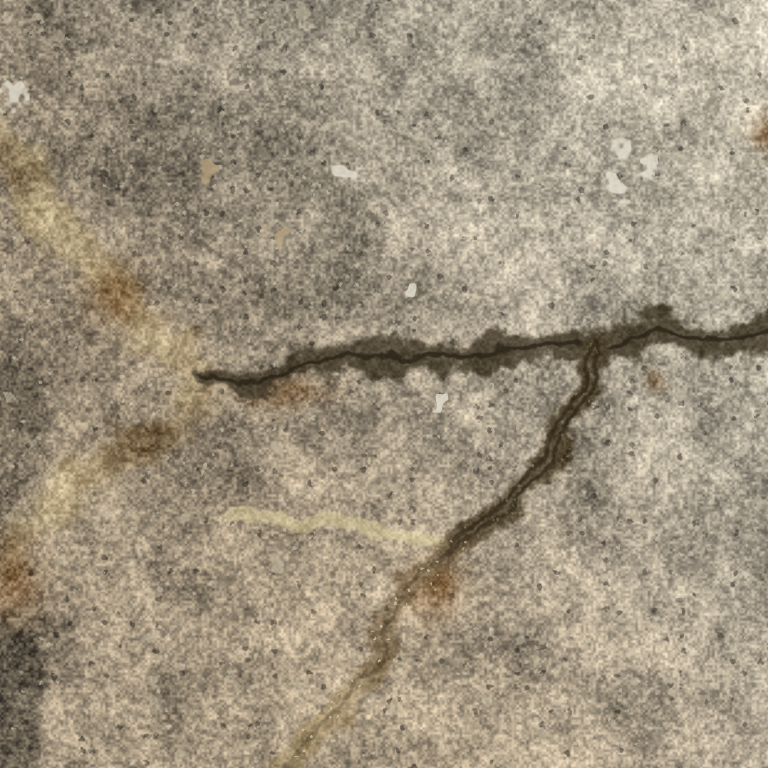
Write a Shadertoy shader that draws this texture.

```glsl
float hash(vec2 p) {
    vec3 q = fract(vec3(p.xyx) * 0.1031);
    q += dot(q, q.yzx + 33.33);
    return fract((q.x + q.y) * q.z);
}

float noise(vec2 p) {
    vec2 i = floor(p), f = fract(p);
    f = f * f * (3.0 - 2.0 * f);
    return mix(mix(hash(i), hash(i + vec2(1, 0)), f.x),
               mix(hash(i + vec2(0, 1)), hash(i + vec2(1, 1)), f.x), f.y);
}

float fbm(vec2 p) {
    float sum = 0.0, amp = 0.5;
    for (int i = 0; i < 5; i++) {
        sum += amp * noise(p);
        p = mat2(1.6, 1.2, -1.2, 1.6) * p + 17.3;
        amp *= 0.5;
    }
    return sum / 0.97;
}

float blob(vec2 p, vec2 centre, vec2 radius) {
    vec2 q = (p - centre) / radius;
    return exp(-dot(q, q));
}

float segment(vec2 p, vec2 a, vec2 b) {
    vec2 ab = b - a;
    return length(p - a - ab * clamp(dot(p - a, ab) / dot(ab, ab), 0.0, 1.0));
}

float polyline(vec2 p, vec2 path[11]) {
    float d = 9.0;
    for (int i = 0; i < 10; i++) d = min(d, segment(p, path[i], path[i + 1]));
    return d;
}

// Randomly placed chips, one per grid cell
float chips(vec2 p, float scale, float density) {
    vec2 cell = floor(p * scale);
    float id = hash(cell + scale);
    vec2 centre = 0.3 + 0.4 * vec2(hash(cell + 7.1), hash(cell + 19.7));
    float d = length(fract(p * scale) - centre) + 0.3 * (noise(p * scale * 5.0) - 0.5);
    return step(id, density) * (1.0 - smoothstep(0.1, 0.28, d));
}

void mainImage(out vec4 fragColor, in vec2 fragCoord) {
    vec2 p = fragCoord / iResolution.xy;
    vec2 wobble = vec2(fbm(p * 28.0), fbm(p * 28.0 + 40.0)) - 0.5;
    vec2 q = p + 0.03 * wobble;
    float rough = fbm(p * 35.0 + 9.0);
    float patches = fbm(p * 13.0 + 3.0);

    // Broad light and shade
    float light = 0.575 + 0.17 * blob(p, vec2(1.0, 0.95), vec2(0.42, 0.5))
        + 0.07 * blob(p, vec2(0.85, 0.12), vec2(0.4, 0.3))
        + 0.03 * blob(p, vec2(0.3, 0.15), vec2(0.25))
        - 0.07 * blob(p, vec2(0.19, 0.78), vec2(0.16, 0.14))
        - 0.08 * blob(q, vec2(0.28, 0.41), vec2(0.12, 0.07))
        - 0.06 * blob(p, vec2(0.0, 0.75), vec2(0.12, 0.3));
    float leftBand = (1.0 - smoothstep(0.045, 0.07, q.x)) * (1.0 - smoothstep(0.46, 0.58, q.y));
    light -= leftBand * (0.08 + 0.17 * blob(p, vec2(0.02, 0.08), vec2(0.2, 0.14))
        + 0.13 * blob(p, vec2(0.0, 0.48), vec2(0.2, 0.09)));

    // Concrete grain
    float grain = 0.3 * (patches - 0.5) + 0.24 * (rough - 0.5)
        + 0.2 * (noise(p * 150.0) - 0.5) + 0.23 * (noise(p * 310.0 + 5.0) - 0.5);
    float cool = smoothstep(0.3, 0.9, p.x * 0.6 + p.y * 0.5);
    vec3 col = (light + grain) * mix(vec3(1.06, 0.965, 0.82), vec3(1.02, 0.975, 0.88), cool);

    // Pits and pale chips
    col *= 1.0 - 0.35 * chips(p + 0.37, 60.0, 0.12);
    col = mix(col, vec3(0.77, 0.73, 0.63), 0.5 * chips(q, 32.0, 0.1));
    col = mix(col, vec3(0.82, 0.79, 0.71), 0.55 * chips(p, 85.0, 0.1 + 0.12 * cool));

    // Tan veins on the left
    float vein = polyline(q, vec2[11](vec2(-0.01, 0.84), vec2(0.05, 0.735), vec2(0.117, 0.655),
        vec2(0.17, 0.59), vec2(0.24, 0.54), vec2(0.26, 0.49), vec2(0.225, 0.45),
        vec2(0.17, 0.42), vec2(0.10, 0.375), vec2(0.05, 0.32), vec2(0.02, 0.29)));
    float veinMask = 1.0 - smoothstep(0.008, 0.042, vein + 0.05 * (rough - 0.5));
    vec3 veinColor = mix(vec3(0.46, 0.36, 0.23), vec3(0.73, 0.65, 0.48), smoothstep(0.35, 0.65, patches));
    col = mix(col, veinColor + grain * 0.7, 0.6 * veinMask);
    float pale = blob(q, vec2(0.055, 0.725), vec2(0.022, 0.035)) + blob(q, vec2(0.1, 0.375), vec2(0.035, 0.025));
    col = mix(col, vec3(0.76, 0.69, 0.53) + grain, 0.5 * min(pale, 1.0));

    // Rust stains
    float rust = 0.75 * blob(q, vec2(0.565, 0.235), vec2(0.035, 0.04))
        + 0.7 * blob(q, vec2(0.02, 0.24), vec2(0.035, 0.045))
        + 0.8 * blob(q, vec2(1.0, 0.825), vec2(0.018, 0.02))
        + 0.5 * blob(q, vec2(0.15, 0.61), vec2(0.035, 0.04))
        + 0.55 * blob(q, vec2(0.37, 0.487), vec2(0.055, 0.018))
        + 0.5 * blob(q, vec2(0.85, 0.503), vec2(0.014));
    col = mix(col, vec3(0.5, 0.36, 0.21) + grain, min(rust, 0.85));

    // Pale painted strip
    float strip = min(segment(q, vec2(0.295, 0.327), vec2(0.43, 0.318)),
                      segment(q, vec2(0.43, 0.318), vec2(0.575, 0.3)));
    float stripMask = 1.0 - smoothstep(0.006, 0.011, strip + 0.012 * (rough - 0.5));
    col = mix(col, vec3(0.78, 0.73, 0.57) + grain * 0.5, 0.85 * stripMask);

    // Horizontal crack with its damp margin
    float crack = polyline(q, vec2[11](vec2(0.26, 0.505), vec2(0.34, 0.503), vec2(0.39, 0.523),
        vec2(0.455, 0.54), vec2(0.52, 0.529), vec2(0.59, 0.538), vec2(0.68, 0.553),
        vec2(0.78, 0.548), vec2(0.86, 0.572), vec2(0.93, 0.552), vec2(1.02, 0.565)));
    float dampWidth = 0.009 + 0.012 * smoothstep(0.3, 0.42, p.x) + 0.005 * blob(p, vec2(0.87, 0.56), vec2(0.07));
    float damp = 1.0 - smoothstep(-0.007, 0.006, crack - dampWidth + 0.045 * (rough - 0.5));
    col = mix(col, vec3(0.29, 0.255, 0.19) + grain * 0.35, 0.88 * damp);
    col = mix(col, vec3(0.15, 0.125, 0.08), 0.75 * (1.0 - smoothstep(0.001, 0.005, crack)));

    // Descending branch, damp above and sandy below
    float branch = polyline(q, vec2[11](vec2(0.78, 0.548), vec2(0.768, 0.5), vec2(0.724, 0.453),
        vec2(0.716, 0.4), vec2(0.65, 0.33), vec2(0.592, 0.3), vec2(0.527, 0.232),
        vec2(0.495, 0.14), vec2(0.45, 0.082), vec2(0.39, 0.025), vec2(0.36, -0.02)));
    float upper = smoothstep(0.24, 0.34, p.y);
    float branchMask = 1.0 - smoothstep(-0.005, 0.007, branch - 0.016 + 0.03 * (rough - 0.5));
    vec3 sandy = mix(vec3(0.62, 0.53, 0.37), vec3(0.4, 0.32, 0.21), smoothstep(0.06, 0.2, p.y));
    col = mix(col, mix(sandy, vec3(0.31, 0.265, 0.18), upper) + grain * 0.5, mix(0.6, 0.88, upper) * branchMask);
    float seam = 1.0 - smoothstep(0.001, 0.005, abs(branch - 0.006 * upper));
    col = mix(col, vec3(0.16, 0.13, 0.08), seam * mix(0.25, 0.65, upper));
    col = mix(col, vec3(0.82, 0.76, 0.62), 0.8 * branchMask * chips(p, 110.0, 0.18) * (1.0 - 0.7 * upper));

    // Bright flakes: centre and radius
    vec3 flakes[9] = vec3[9](vec3(0.02, 0.88, 0.017), vec3(0.815, 0.8, 0.017), vec3(0.805, 0.757, 0.013),
        vec3(0.449, 0.78, 0.011), vec3(0.54, 0.622, 0.01), vec3(0.57, 0.482, 0.007),
        vec3(0.85, 0.785, 0.012), vec3(0.27, 0.78, 0.013), vec3(0.365, 0.7, 0.013));
    for (int i = 0; i < 9; i++) {
        float d = length(q - flakes[i].xy) + 0.03 * (noise(p * 110.0) - 0.5);
        float flake = 1.0 - smoothstep(flakes[i].z * 0.35, flakes[i].z, d);
        col = mix(col, i < 7 ? vec3(0.9, 0.88, 0.82) : vec3(0.72, 0.64, 0.5), 0.8 * flake);
    }
    fragColor = vec4(clamp(col, 0.0, 1.0), 1.0);
}
```
